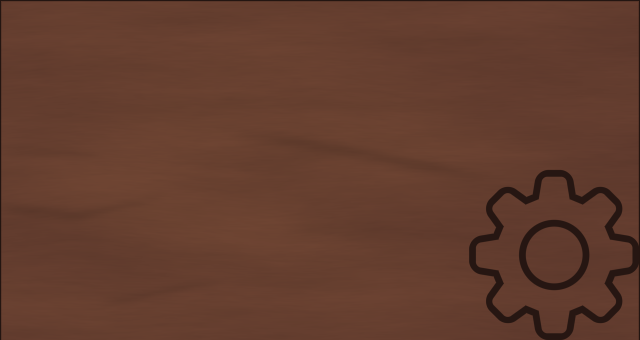
A Shadertoy shader for this texture:

```glsl
// Dark reddish wood board with a thin frame and an outlined gear at lower right.
#define WOOD_COLOR vec3(0.392, 0.240, 0.182)
#define WARM_SHIFT vec3(0.040, 0.030, 0.012)
#define INK_COLOR vec3(0.150, 0.088, 0.070)
#define FRAME_COLOR vec3(0.110, 0.066, 0.052)
#define GRAIN_AMOUNT 0.085
#define GEAR_CENTER vec2(1.630, 0.250)
#define GEAR_RADIUS 0.2402
#define BODY_RADIUS 0.179
#define HOLE_RADIUS 0.0935
#define LINE_HALF 0.0100
#define TEETH 8.0
#define FRAME_WIDTH 0.0035

const float PI = 3.14159;

vec2 hashGradient(vec2 cell) {
    vec2 h = vec2(dot(cell, vec2(127.1, 311.7)), dot(cell, vec2(269.5, 183.3)));
    return 2.0 * fract(sin(h) * 43758.5) - 1.0;
}

float gradientNoise(vec2 p) {
    vec2 i = floor(p), f = fract(p);
    vec2 u = f * f * f * (f * (f * 6.0 - 15.0) + 10.0);
    vec2 e = vec2(1.0, 0.0);
    float low = mix(dot(hashGradient(i), f),
                    dot(hashGradient(i + e.xy), f - e.xy), u.x);
    float high = mix(dot(hashGradient(i + e.yx), f - e.yx),
                     dot(hashGradient(i + e.xx), f - e.xx), u.x);
    return mix(low, high, u.y);
}

// Horizontal fibres: each octave is finer and keeps its long stretch.
float woodGrain(vec2 p) {
    float sum = 0.0, amplitude = 0.5;
    vec2 q = p * vec2(1.6, 11.0);
    for (int i = 0; i < 5; i++) {
        sum += amplitude * gradientNoise(q);
        q = q * vec2(1.75, 1.9) + vec2(17.3, 9.1);
        amplitude *= 0.78;
    }
    return sum;
}

// Soft sloping vein between two points, fading out at its ends.
float vein(vec2 p, vec2 a, vec2 b, float width) {
    float t = (p.x - a.x) / (b.x - a.x);
    float d = (p.y - mix(a.y, b.y, t)) / width;
    return exp(-d * d) * smoothstep(-0.15, 0.25, t) * smoothstep(1.15, 0.75, t);
}

vec3 woodColor(vec2 p) {
    // Gentle bending of the fibres
    vec2 q = p + vec2(0.0, 0.035 * gradientNoise(p * vec2(1.8, 3.0) + 4.0));
    float grain = woodGrain(q);
    float cloud = gradientNoise(p * vec2(1.5, 4.5) + 11.0);
    float pores = gradientNoise(q * vec2(20.0, 190.0));

    float veins = 0.75 * vein(q, vec2(0.70, 0.605), vec2(1.40, 0.475), 0.021);
    veins += 0.55 * vein(q, vec2(0.00, 0.390), vec2(0.25, 0.345), 0.016);
    veins += 0.50 * vein(q, vec2(0.20, 0.345), vec2(0.46, 0.405), 0.014);
    veins += 0.40 * vein(q, vec2(0.00, 0.550), vec2(0.28, 0.525), 0.016);
    veins += 0.45 * vein(q, vec2(0.30, 0.105), vec2(0.62, 0.165), 0.012);
    veins += 0.35 * vein(q, vec2(0.85, 0.350), vec2(1.15, 0.330), 0.030);

    // Warm light over the left and middle, cooler toward the right
    vec2 s = (p - vec2(0.70, 0.55)) / vec2(0.95, 0.65);
    float warm = exp(-dot(s, s)) - 0.48;
    float shade = 1.0 + GRAIN_AMOUNT * (1.1 * grain + 0.6 * cloud + 0.3 * pores);
    vec3 color = WOOD_COLOR + WARM_SHIFT * (warm + 0.6 * cloud);
    return color * shade * (1.0 - 0.13 * veins);
}

// Signed distance to the gear body, folded into half of one tooth sector.
float gearShape(vec2 p) {
    float sector = 2.0 * PI / TEETH;
    float angle = atan(p.y, p.x);
    angle = abs(angle - sector * floor(angle / sector + 0.5));
    vec2 q = length(p) * vec2(cos(angle), sin(angle));

    // Tapered tooth with rounded tip corners
    float corner = 0.024, taper = 0.165;
    float halfWidth = 0.043 + taper * (GEAR_RADIUS - q.x);
    float side = (q.y - halfWidth) / sqrt(1.0 + taper * taper);
    vec2 k = vec2(q.x - GEAR_RADIUS, side) + corner;
    float tooth = min(max(k.x, k.y), 0.0) + length(max(k, 0.0)) - corner;

    // Flat valley midway between teeth
    float body = dot(q, vec2(cos(0.5 * sector), sin(0.5 * sector))) - BODY_RADIUS;
    return min(tooth, body);
}

float coverage(float d, float pixel) {
    return smoothstep(0.7 * pixel, -0.7 * pixel, d);
}

void mainImage(out vec4 fragColor, in vec2 fragCoord) {
    float pixel = 1.0 / iResolution.y;
    vec2 p = fragCoord * pixel;
    float canvasWidth = iResolution.x * pixel;
    vec3 color = woodColor(p);

    // Frame along the left, top and right edges
    float edge = min(min(p.x, canvasWidth - p.x), 1.0 - p.y);
    color = mix(color, FRAME_COLOR, 0.9 * coverage(edge - FRAME_WIDTH, pixel));

    // Gear outline and hub ring
    vec2 g = p - GEAR_CENTER;
    float outline = abs(gearShape(g)) - LINE_HALF;
    float ring = abs(length(g) - HOLE_RADIUS) - LINE_HALF;
    color = mix(color, INK_COLOR, coverage(min(outline, ring), pixel));

    fragColor = vec4(color, 1.0);
}
```
